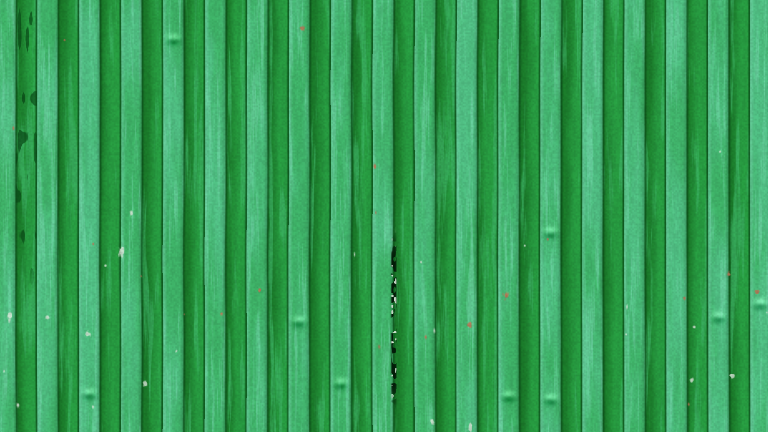
Write a Shadertoy shader that draws this texture.

```glsl
// Green painted corrugated metal wall: flat upright ribs, shaded grooves, brush marks and chipped paint.
#define REPEATS 18.31      // ribs across the canvas
#define PHASE 0.882        // offset of the first whole rib, in ribs
#define RIB_WIDTH 0.49     // share of each repeat taken by the raised rib
#define CHIP_ROWS 26.0     // chip cells down the canvas
#define CHIP_CHANCE 0.17   // likelihood of a chip per cell near the bottom
#define DENT_ROWS 5.0      // dent cells down the canvas
#define DENT_CHANCE 0.13
#define SEAM_RIB 8.0       // rib whose groove holds the flaking seam
#define GRAIN 0.055        // strength of the fine paint grain

const vec3 SHADOW = vec3(0.03, 0.27, 0.08);
const vec3 GROOVE_DARK = vec3(0.10, 0.47, 0.16);
const vec3 GROOVE = vec3(0.15, 0.60, 0.25);
const vec3 RIB = vec3(0.24, 0.69, 0.40);
const vec3 RIB_PALE = vec3(0.31, 0.74, 0.51);
const vec3 HIGHLIGHT = vec3(0.42, 0.78, 0.62);
const vec3 PRIMER = vec3(0.80, 0.86, 0.80);
const vec3 RUST = vec3(0.72, 0.44, 0.32);

float hash(vec2 p) {
    vec3 q = fract(vec3(p.xyx) * 0.1031);
    q += dot(q, q.yzx + 33.33);
    return fract((q.x + q.y) * q.z);
}

float noise(vec2 p) {
    vec2 i = floor(p), f = fract(p);
    f = f * f * (3.0 - 2.0 * f);
    return mix(mix(hash(i), hash(i + vec2(1, 0)), f.x),
               mix(hash(i + vec2(0, 1)), hash(i + vec2(1, 1)), f.x), f.y);
}

float fbm(vec2 p) {
    float sum = 0.0, amp = 0.5;
    for (int i = 0; i < 4; i++) {
        sum += amp * noise(p);
        p = p * 2.03 + 17.1;
        amp *= 0.5;
    }
    return sum / 0.9375;
}

// Small flakes of lost paint, gathered along the fold lines and toward the bottom
vec3 addChips(vec3 col, vec2 p, float x, float pitch, float px) {
    float row = floor(p.y * CHIP_ROWS), id = floor(x);
    for (int i = -1; i <= 1; i++)
    for (int j = -1; j <= 1; j++) {
        vec2 cell = vec2(id + float(i), row + float(j));
        float pick = hash(cell + 71.3), size = hash(cell + 11.7);
        float height = (cell.y + 0.5) / CHIP_ROWS;
        float chance = CHIP_CHANCE * mix(1.0, 0.15, smoothstep(0.35, 0.6, height));
        float fold = hash(cell + 5.9) < 0.5 ? 0.0 : RIB_WIDTH;
        float across = mix(fold, hash(cell + 29.1), 0.35);
        vec2 center = vec2((cell.x + across) * pitch, (cell.y + hash(cell + 43.0)) / CHIP_ROWS);
        vec2 d = vec2(x * pitch, p.y) - center;
        d.y *= mix(0.4, 1.1, hash(cell + 3.3));
        float radius = mix(0.0015, 0.0062, size * size * size);
        float dist = length(d) - radius * (0.45 + 1.1 * noise(p * 190.0));
        float mask = (1.0 - smoothstep(-px, px, dist)) * step(pick, chance);
        vec3 chip = mix(PRIMER, RUST, step(0.62, hash(cell + 91.0)));
        col = mix(col, chip, mask * 0.85);
    }
    return col;
}

// Shallow knocks on the ribs: lit upper lip, shaded lower lip
float dents(vec2 p, float x, float pitch) {
    vec2 cell = vec2(floor(x), floor(p.y * DENT_ROWS));
    vec2 center = vec2(0.25, (cell.y + 0.25 + 0.5 * hash(cell + 8.2)) / DENT_ROWS);
    vec2 d = vec2((fract(x) - center.x) * pitch, p.y - center.y) / vec2(0.014, 0.010);
    return step(hash(cell + 51.0), DENT_CHANCE) * d.y * exp(-dot(d, d));
}

void mainImage(out vec4 fragColor, in vec2 fragCoord) {
    vec2 p = fragCoord / iResolution.y;
    float pitch = iResolution.x / iResolution.y / REPEATS;
    float px = 1.0 / iResolution.y, aa = px / pitch;
    float x = p.x / pitch - PHASE + 0.02 * (noise(vec2(p.x * 3.0, p.y * 5.0)) - 0.5);
    float id = floor(x), f = fract(x);

    // Rib face: pale left lip, cloudy paint
    float cloud = fbm(vec2(p.x * 22.0, p.y * 5.0) + id * 3.7);
    float brush = fbm(vec2(p.x * 130.0, p.y * 7.0 + id * 9.1));
    float tone = hash(vec2(id + 40.0, 2.0)) - 0.5;
    vec3 rib = mix(RIB, RIB_PALE, smoothstep(0.25, 0.72, cloud + 0.25 * tone));
    rib = mix(rib, HIGHLIGHT, 0.6 * smoothstep(0.52, 0.8, brush));
    rib = mix(rib, HIGHLIGHT, 0.55 * (1.0 - smoothstep(0.02, 0.12, f)));
    rib *= 1.0 - 0.14 * smoothstep(RIB_WIDTH - 0.10, RIB_WIDTH, f);
    rib += 0.38 * dents(p, x, pitch);

    // Groove: shade falls from the rib on its left, with bright brush strokes
    float g = (f - RIB_WIDTH) / (1.0 - RIB_WIDTH);
    vec3 groove = mix(GROOVE_DARK, GROOVE, smoothstep(0.05, 0.65, g + 0.5 * (cloud - 0.5) + 0.2 * tone));
    groove = mix(groove, RIB, 0.65 * smoothstep(0.55, 0.75, fbm(vec2(p.x * 75.0, p.y * 5.0 + id * 5.3))));
    groove = mix(groove, SHADOW, 0.75 * (1.0 - smoothstep(0.0, 0.16, g)));
    groove = mix(groove, SHADOW, 0.70 * smoothstep(0.88, 0.98, g));

    // Dark drips near the left end
    float drip = smoothstep(0.70, 0.78, noise(vec2(p.x * 110.0, p.y * 22.0)));
    groove = mix(groove, SHADOW, 0.7 * drip * (1.0 - smoothstep(0.06, 0.16, p.x)) * smoothstep(0.3, 0.45, p.y));

    float onRib = smoothstep(-aa, aa, f) * (1.0 - smoothstep(RIB_WIDTH - aa, RIB_WIDTH + aa, f));
    vec3 col = mix(groove, rib, onRib);

    // Flaking seam: dark bare metal with pale crumbs
    float seam = 1.0 - smoothstep(0.03, 0.09, abs(x - SEAM_RIB - RIB_WIDTH - 0.02));
    seam *= smoothstep(0.03, 0.12, p.y) * (1.0 - smoothstep(0.40, 0.48, p.y));
    float flake = noise(p * vec2(150.0, 85.0));
    col = mix(col, SHADOW * 0.4, seam * smoothstep(0.50, 0.62, flake));
    col = mix(col, PRIMER, seam * smoothstep(0.74, 0.84, noise(p * 130.0 + 31.0)));

    col = addChips(col, p, x, pitch, px);
    col *= 1.0 + GRAIN * 2.0 * (noise(p * 260.0) - 0.5) + 0.10 * (brush - 0.5);
    fragColor = vec4(clamp(col, 0.0, 1.0), 1.0);
}
```
